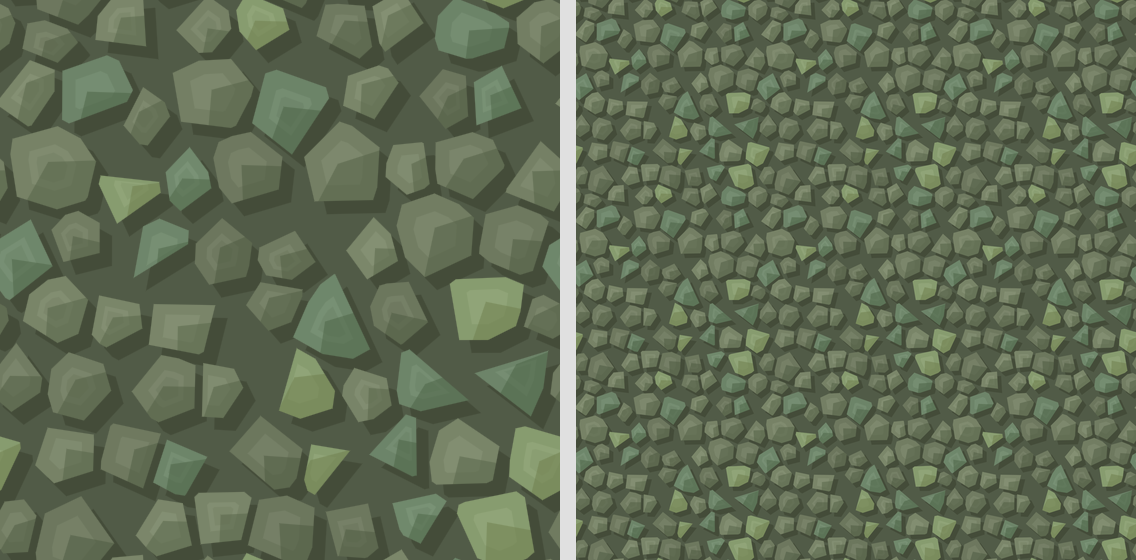
Left, the tile; right, the same tile 3 across and 3 down.
Give the GLSL for this texture, as a Shadertoy shader.

```glsl
// Flat-shaded paving of faceted green and grey stones on dark earth, seamless.
// Each stone is a random 3 to 6 sided polygon, fitted to and clipped by its cell
// of a wrapped power diagram; offset copies of the stones give hard shadows.

#define GRID 8.0                      // stones per side, even so that rows wrap
#define JITTER 0.46                   // scatter of the stone centres
#define SIZE_SPREAD 0.28              // difference between large and small cells
#define INSET 0.055                   // half of the narrowest gap, in cells
#define GROW 1.6                      // growth beyond the fitted polygon
#define GREEN_SHARE 0.17
#define TEAL_SHARE 0.24
#define SHADOW_OFFSET vec2(0.022, -0.023)
#define GROUND vec3(0.318, 0.355, 0.278)
#define SHADOW vec3(0.268, 0.300, 0.225)
#define GLINT 0.035                   // brightness of the inner facet

const float TAU = 6.28319;

struct Stone {
    vec3 dist;    // signed distance to the outline, inner facet and core
    vec2 local;   // position relative to the stone centre
    vec2 cell;
};

vec3 hash3(vec2 cell, uint salt) {
    uvec3 v = uvec3(uvec2(mod(cell, GRID)), salt);
    v = v * 1664525u + 1013904223u;
    v.x += v.y * v.z; v.y += v.z * v.x; v.z += v.x * v.y;
    v ^= v >> 16u;
    v.x += v.y * v.z; v.y += v.z * v.x; v.z += v.x * v.y;
    return vec3(v >> 16u) / 65536.0;
}

vec2 direction(float angle) { return vec2(cos(angle), sin(angle)); }

// Centre of a stone in xy, weight of its cell in z
vec3 site(vec2 cell) {
    vec3 h = hash3(cell, 1u);
    float stagger = 0.5 * mod(cell.y, 2.0) - 0.25;
    vec2 centre = cell + 0.5 + vec2(stagger, 0.0) + (h.xy - 0.5) * JITTER;
    return vec3(centre, (h.z - 0.5) * SIZE_SPREAD);
}

float stoneKind(vec2 cell) {
    return fract(dot(cell, vec2(3.0, 2.0)) / GRID + 0.5 * hash3(cell, 2u).x);
}

// Cell of the power diagram that holds p
vec2 ownerCell(vec2 p) {
    vec2 best = floor(p);
    float nearest = 1e3;
    for (int y = -2; y <= 2; y++)
    for (int x = -2; x <= 2; x++) {
        vec2 cell = floor(p) + vec2(x, y);
        vec3 s = site(cell);
        float power = dot(p - s.xy, p - s.xy) - s.z;
        if (power < nearest) { nearest = power; best = cell; }
    }
    return best;
}

Stone stoneAt(vec2 p) {
    const vec3 scales = vec3(1.0, 0.56, 0.36);
    vec2 cell = ownerCell(p);
    vec3 own = site(cell);
    vec2 q = p - own.xy;
    vec3 h = hash3(cell, 3u);
    bool coloured = stoneKind(cell) < GREEN_SHARE + TEAL_SHARE;
    int sides = int(coloured ? 3.0 + 2.9 * h.x : 4.6 + 1.6 * h.x);

    // Corners of an irregular polygon on the unit circle
    vec2 corner[6];
    for (int k = 0; k < sides; k++) {
        float wobble = 0.4 * (hash3(cell, 10u + uint(k)).x - 0.5);
        corner[k] = direction(TAU * (h.y + (float(k) + wobble) / float(sides)));
    }

    // Clip by the neighbours and find the largest polygon that fits
    vec3 dist = vec3(-1e3);
    float fit = 1.0;
    for (int y = -2; y <= 2; y++)
    for (int x = -2; x <= 2; x++) {
        if (x == 0 && y == 0) continue;
        vec3 other = site(cell + vec2(x, y));
        vec2 toOther = other.xy - own.xy;
        float gap = length(toOther);
        vec2 normal = toOther / gap;
        float reach = 0.5 * (gap + (own.z - other.z) / gap) - INSET;
        dist = max(dist, dot(q, normal) - scales * reach);
        float support = 0.1;
        for (int k = 0; k < sides; k++) support = max(support, dot(corner[k], normal));
        fit = min(fit, reach / support);
    }

    // Cut the polygon sides
    float radius = max(fit, 0.33) * (1.0 + GROW / float(sides));
    for (int k = 0; k < sides; k++) {
        vec2 a = corner[k], edge = corner[(k + 1) % sides] - a;
        vec2 normal = normalize(vec2(edge.y, -edge.x));
        dist = max(dist, dot(q, normal) - scales * dot(a, normal) * radius);
    }
    return Stone(dist, q, cell);
}

// Hard facets: shaded wedge at the lower right, bright inner facet, duller core
vec3 stoneColour(Stone s, float pixel) {
    vec3 h = hash3(s.cell, 4u), v = hash3(s.cell, 5u);
    float kind = stoneKind(s.cell);
    vec3 lit = vec3(0.47, 0.515, 0.405), shade = vec3(0.40, 0.45, 0.34);
    float tint = 0.90 + 0.13 * v.x;
    if (kind < GREEN_SHARE) {
        lit = vec3(0.53, 0.61, 0.435); shade = vec3(0.48, 0.55, 0.365); tint = 1.0;
    } else if (kind < GREEN_SHARE + TEAL_SHARE) {
        lit = vec3(0.435, 0.53, 0.42); shade = vec3(0.365, 0.46, 0.345); tint = 0.97 + 0.05 * v.x;
    }
    vec2 fromApex = s.local - vec2(-0.06, 0.05) - 0.12 * (v.yz - 0.5);
    float wedgeDist = min(dot(fromApex, direction(-1.45 + 0.7 * (h.x - 0.5))),
                          dot(fromApex, direction(-0.25 + 0.7 * (h.y - 0.5))));
    float wedge = clamp(0.5 + wedgeDist / pixel, 0.0, 1.0);
    vec2 inner = clamp(0.5 - s.dist.yz / pixel, 0.0, 1.0);
    float glint = inner.x - 0.7 * inner.y * step(0.5, h.z);
    return mix(lit, shade, wedge) * tint + GLINT * glint * (1.0 - 0.55 * wedge);
}

void mainImage(out vec4 fragColor, in vec2 fragCoord) {
    vec2 p = fragCoord / iResolution.xy * GRID;
    float pixel = 1.2 * GRID / iResolution.y;
    Stone stone = stoneAt(p);
    Stone caster = stoneAt(p - SHADOW_OFFSET * GRID);
    vec3 colour = mix(GROUND, SHADOW, clamp(0.5 - caster.dist.x / pixel, 0.0, 1.0));
    colour = mix(colour, stoneColour(stone, pixel), clamp(0.5 - stone.dist.x / pixel, 0.0, 1.0));
    fragColor = vec4(colour, 1.0);
}
```
